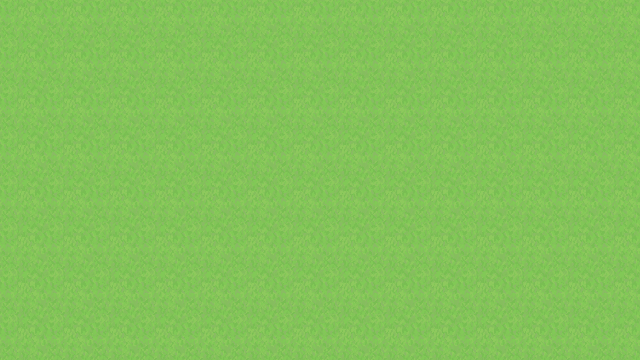
Reproduce this texture procedurally as a Shadertoy shader.

```glsl
// Short mown grass: a dense weave of tiny slanted blades in soft, close greens.

const float CELL = 0.0085;           // blade spacing, in canvas heights
const float TILE_CELLS = 15.0;       // cells before the turf repeats
const int LAYERS = 5;                // overlapping sheets of blades
const float HALF_LENGTH = 0.0056;
const float HALF_WIDTH = 0.0021;
const float LEAN_MIN = 0.7;          // blade angle from horizontal, radians
const float LEAN_MAX = 1.4;
const float RIGHT_SHARE = 0.55;      // share of blades leaning right
const float OVERLAP = 10.0;          // how firmly upper blades hide lower ones
const vec3 CONTRAST = vec3(1.7, 1.4, 1.45);
const float COLOR_JITTER = 0.5;      // randomness added to the even color spread
const vec2 COLOR_STEP = vec2(0.7549, 0.5698);

const vec3 MEAN_GREEN   = vec3(0.515, 0.762, 0.350);
const vec3 DEEP_GREEN   = vec3(0.49, 0.75, 0.33);
const vec3 FRESH_GREEN  = vec3(0.51, 0.78, 0.34);
const vec3 MUTED_GREEN  = vec3(0.52, 0.75, 0.36);
const vec3 LIGHT_GREEN  = vec3(0.54, 0.78, 0.36);
const vec3 DRY_GREEN    = vec3(0.53, 0.74, 0.38);

vec4 hash4(vec3 p) {
    vec4 q = fract(p.xyzx * vec4(0.1031, 0.1030, 0.0973, 0.1099));
    q += dot(q, q.wzxy + 33.33);
    return fract((q.xxyz + q.yzzw) * q.zywx);
}

// Picks a green by its share of the lawn
vec3 bladeColor(float pick) {
    vec3 color = DEEP_GREEN;
    color = mix(color, FRESH_GREEN, step(0.25, pick));
    color = mix(color, MUTED_GREEN, step(0.49, pick));
    color = mix(color, LIGHT_GREEN, step(0.72, pick));
    return mix(color, DRY_GREEN, step(0.90, pick));
}

// Distance to a blade that narrows toward both tips
float bladeDistance(vec2 p, float angle, float halfLength) {
    vec2 along = vec2(cos(angle), sin(angle));
    float t = clamp(dot(p, along), -halfLength, halfLength);
    float taper = 1.0 - 0.4 * abs(t) / halfLength;
    return length(p - along * t) - HALF_WIDTH * taper;
}

void mainImage(out vec4 fragColor, in vec2 fragCoord) {
    vec2 uv = fragCoord / iResolution.y;
    float soft = 0.5 / iResolution.y;

    // Weighted sum keeps overlaps independent of the visiting order
    vec3 sum = MEAN_GREEN;
    float total = 1.0;

    for (int layer = 0; layer < LAYERS; layer++) {
        float depth = float(layer);
        vec2 grid = uv / CELL + depth * vec2(0.37, 0.61);
        vec2 home = floor(grid);

        for (int y = -1; y <= 1; y++)
        for (int x = -1; x <= 1; x++) {
            vec2 cell = home + vec2(x, y);
            vec2 tileCell = mod(cell, TILE_CELLS);
            vec3 seed = vec3(tileCell, depth * 17.0) + 3.0;
            vec4 place = hash4(seed);
            vec4 look = hash4(seed + 41.0);

            vec2 offset = (grid - cell - place.xy) * CELL;
            float side = place.w < RIGHT_SHARE ? 1.0 : -1.0;
            float angle = side * mix(LEAN_MIN, LEAN_MAX, place.z);
            float halfLength = HALF_LENGTH * mix(0.5, 1.0, look.y);

            // Neighbors step through the greens, so no broad blotches form
            float pick = fract(dot(tileCell, COLOR_STEP) + depth * 0.382 + COLOR_JITTER * look.x);

            float d = bladeDistance(offset, angle, halfLength);
            float cover = 1.0 - smoothstep(-soft, soft, d);
            float weight = cover * exp(OVERLAP * look.z);
            sum += bladeColor(pick) * weight;
            total += weight;
        }
    }

    vec3 color = MEAN_GREEN + (sum / total - MEAN_GREEN) * CONTRAST;
    fragColor = vec4(color, 1.0);
}
```
